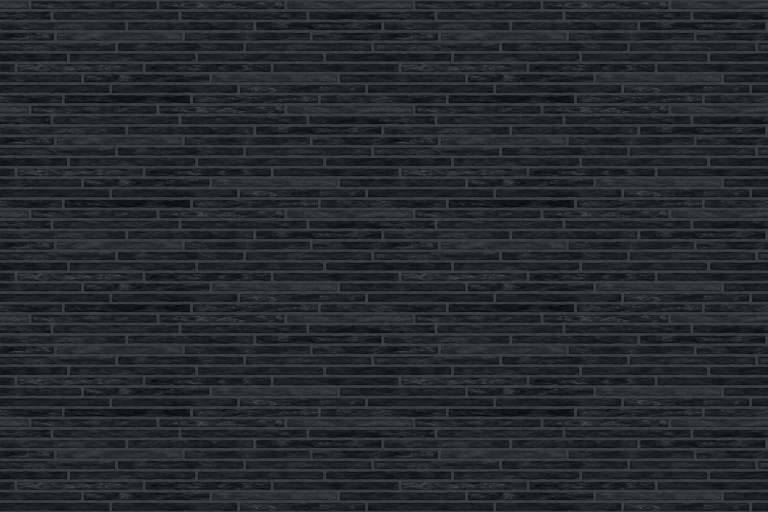
A Shadertoy shader for this texture:

```glsl
// Dark slate wall of long thin bricks in staggered rows with grey mortar

float hash(vec2 p) {
    uvec2 u = uvec2(ivec2(p)) * uvec2(1597u, 3812u) + uvec2(7919u, 104u);
    uint h = (u.x ^ (u.y * 2711u)) * 74779u;
    h = (h ^ (h >> 15)) * 29473u;
    h = (h ^ (h >> 13)) * 60493u;
    return float((h ^ (h >> 16)) & 65535u) / 65535.0;
}

float valueNoise(vec2 p) {
    vec2 i = floor(p), f = fract(p);
    f = f * f * (3.0 - 2.0 * f);
    return mix(mix(hash(i), hash(i + vec2(1, 0)), f.x),
               mix(hash(i + vec2(0, 1)), hash(i + vec2(1, 1)), f.x), f.y);
}

float fbm(vec2 p) {
    return 0.55 * valueNoise(p) + 0.3 * valueNoise(p * 2.1 + 17.0)
         + 0.15 * valueNoise(p * 4.3 + 41.0);
}

float roundedBox(vec2 p, vec2 halfSize, float radius) {
    vec2 q = abs(p) - halfSize + radius;
    return length(max(q, 0.0)) + min(max(q.x, q.y), 0.0) - radius;
}

void mainImage(out vec4 fragColor, in vec2 fragCoord) {
    vec2 uv = fragCoord / iResolution.xy;

    // 49 rows counted from the top, 6 bricks across; stagger cycles every 10 rows
    float y = (1.0 - uv.y) * 49.0;
    float row = mod(floor(y), 10.0);
    float stagger[10] = float[10](0.234, 0.406, 0.99, 0.432, 0.911,
                                  0.536, 0.125, 0.646, 0.865, 0.495);
    float x = uv.x * 6.0 - stagger[int(row)];
    float column = mod(floor(x), 3.0);
    vec2 id = vec2(column, row);

    // Brick-local position, measured in row heights
    vec2 local = vec2((fract(x) - 0.5) * 12.25, fract(y) - 0.5);
    vec2 seed = 40.0 + 30.0 * id;
    float edgeWobble = 0.05 * (valueNoise(local * vec2(2.0, 3.0) + seed) - 0.5);
    float d = roundedBox(local, vec2(5.98, 0.365), 0.07) + edgeWobble;
    float blur = 0.7 * 49.0 / iResolution.y;

    // Each brick has its own tone; one pale brick in each column of the tile
    float tone = mix(0.095, 0.155, hash(id + 5.0));
    bool pale = row == vec3(3.0, 7.0, 0.0)[int(column)];
    if (pale) tone = 0.19;

    // Cloudy face, dark pits and thin wavy bright veins along the grain
    float cloud = fbm(local * vec2(0.8, 3.0) + seed);
    vec2 grain = local * vec2(1.1, 3.6) + seed + 2.2 * cloud;
    float ridge = 1.0 - abs(2.0 * fbm(grain) - 1.0);
    float veins = pow(ridge, 9.0) * smoothstep(0.4, 0.65, cloud);
    float roughness = pale ? 0.3 : hash(id + 23.0);
    float speckle = valueNoise(local * vec2(5.0, 7.0) + seed) - 0.5;
    float shade = tone + 0.12 * (cloud - 0.5) + 0.03 * speckle;
    shade -= 0.05 * roughness * smoothstep(0.5, 0.25, fbm(grain + 9.0));
    shade += 0.13 * roughness * veins;

    // Worn dark rim, deeper along the lower edge
    float rim = smoothstep(0.17, 0.0, -d);
    shade *= 1.0 - rim * (local.y > 0.0 ? 0.38 : 0.18);
    vec3 brick = max(shade, 0.045) + vec3(-0.016, 0.004, 0.013);

    // Fine sandy mortar
    float sand = valueNoise(vec2(uv.x * 220.0, y * 3.0)) - 0.5;
    vec3 mortar = vec3(0.222, 0.242, 0.25) + 0.03 * sand;

    fragColor = vec4(mix(mortar, brick, smoothstep(blur, -blur, d)), 1.0);
}
```
